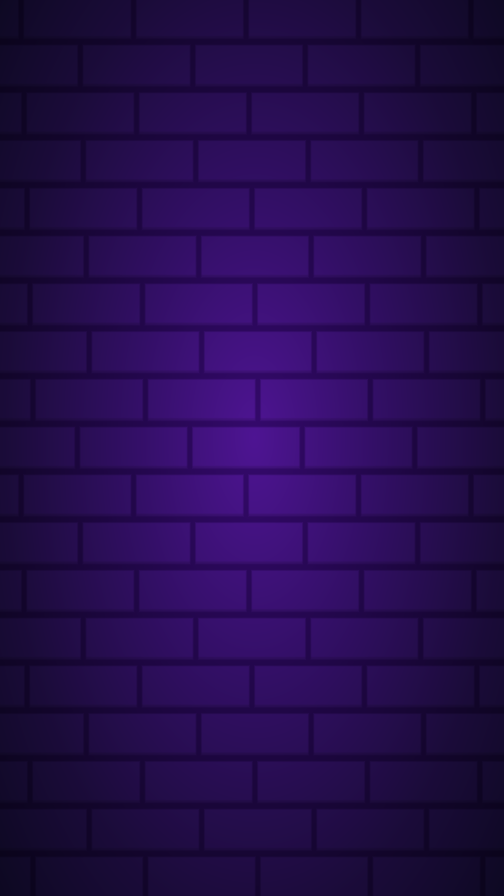
Give the GLSL for this background, as a Shadertoy shader.

```glsl
// Draws a violet brick wall lit by a soft glow at its centre.

const float ROW_HEIGHT = 0.0533;
const float BRICK_WIDTH = 0.1255;
const float FIRST_BED = 0.0467;      // depth of the first horizontal joint
const float FIRST_JOINT = 0.0236;    // left-most vertical joint
const float ROW_DRIFT = 0.0033;      // sideways creep of the bond
const vec2 JOINT_HALF = vec2(0.0030, 0.0036);

const vec3 CORE = vec3(0.305, 0.080, 0.575);
const vec3 MIDDLE = vec3(0.197, 0.058, 0.397);
const vec3 RIM = vec3(0.105, 0.045, 0.226);
const vec3 CORNER = vec3(0.050, 0.032, 0.130);
const vec3 MORTAR_TINT = vec3(0.68, 0.46, 0.74);

// Signed distance from the nearest multiple of a period.
float repeatDistance(float x, float period) {
    return (fract(x / period + 0.5) - 0.5) * period;
}

// Glow colour by distance from the centre of the light.
vec3 glowColor(float d) {
    vec3 color = mix(CORE, MIDDLE, clamp(d / 0.5, 0.0, 1.0));
    color = mix(color, RIM, clamp((d - 0.5) / 0.5, 0.0, 1.0));
    return mix(color, CORNER, clamp((d - 1.0) / 0.4, 0.0, 1.0));
}

// Sideways position of the vertical joints in a given row.
float jointOffset(float row) {
    float creep = mod(floor((row + 1.0) * 0.5), 5.0) * ROW_DRIFT;
    return FIRST_JOINT + creep + mod(row, 2.0) * 0.5 * BRICK_WIDTH;
}

void mainImage(out vec4 fragColor, in vec2 fragCoord) {
    vec2 uv = fragCoord / iResolution.xy;
    vec2 p = vec2(uv.x * 0.5625, uv.y);
    float soft = max(0.0014, 0.7 / iResolution.y);

    // Brick layout, with rows counted downwards
    float depth = 1.0 - p.y - FIRST_BED;
    float row = floor(depth / ROW_HEIGHT) + 1.0;
    float bed = repeatDistance(depth, ROW_HEIGHT);
    float joint = repeatDistance(p.x - jointOffset(row), BRICK_WIDTH);
    vec2 gap = abs(vec2(joint, bed)) - JOINT_HALF;
    float brick = smoothstep(-soft, soft, min(gap.x, gap.y));

    // Light falling on the wall
    vec3 light = glowColor(length((uv - vec2(0.505, 0.512)) / vec2(0.49, 0.54)));

    // Narrow dim lip along the bottom of each brick
    float lip = 1.0 - smoothstep(0.0015, 0.0040, gap.y);
    float bevel = 1.0 - 0.12 * lip * step(bed, 0.0);

    fragColor = vec4(light * mix(MORTAR_TINT, vec3(bevel), brick), 1.0);
}
```
